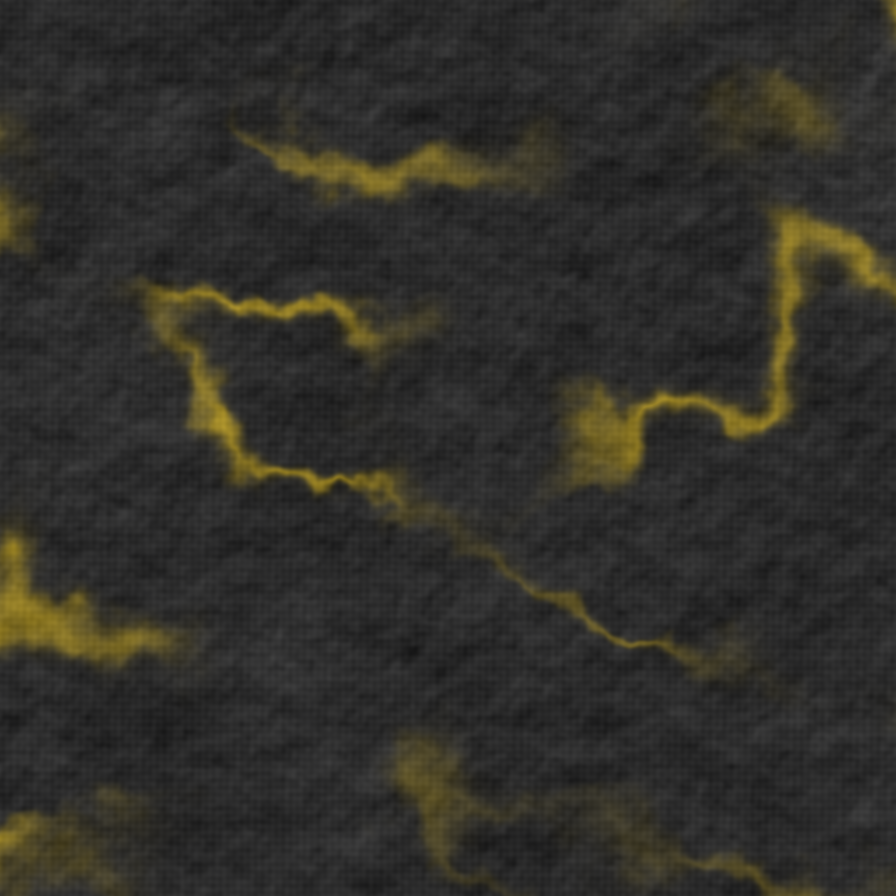
Write a Shadertoy shader that draws this texture.

```glsl
// Dark stone crossed by broken gold veins, under a fine woven grain.
// Veins follow one level of warped gradient noise; a second noise fades them
// and a third swells them into ragged blotches. The stone is relief-lit noise.

const vec3 STONE = vec3(0.166, 0.166, 0.167);
const vec3 GOLD = vec3(0.70, 0.59, 0.14);
const vec2 VEIN_DIRECTION = vec2(0.88, -0.475);
const vec2 VEIN_SCALE = vec2(1.9, 3.1);      // along and across the veins
const float VEIN_LEVEL = 0.06;
const float VEIN_WIDTH = 0.042;
const float BLOTCH_WIDTH = 0.15;
const float VEIN_STRENGTH = 0.78;
const float EDGE_SHARPNESS = 2.0;
const float WARP = 0.15;
const float RAGGEDNESS = 0.22;
const float RELIEF_SCALE = 15.0;
const float RELIEF_STEP = 0.005;
const float RELIEF_DEPTH = 0.34;
const float TONE_DEPTH = 0.045;
const float GRAIN_DEPTH = 0.035;
const float WEAVE_COUNT = 128.0;             // threads across the canvas
const float WEAVE_DEPTH = 0.0065;
const float TAU = 6.2831853;

vec2 hashGradient(vec2 cell) {
    vec2 h = vec2(dot(cell, vec2(127.1, 311.7)), dot(cell, vec2(269.5, 183.3)));
    return 2.0 * fract(sin(h) * 43758.5453) - 1.0;
}

// Gradient noise, centred on zero
float noise(vec2 p) {
    vec2 i = floor(p), f = fract(p);
    vec2 u = f * f * f * (f * (f * 6.0 - 15.0) + 10.0);
    float a = dot(hashGradient(i), f);
    float b = dot(hashGradient(i + vec2(1, 0)), f - vec2(1, 0));
    float c = dot(hashGradient(i + vec2(0, 1)), f - vec2(0, 1));
    float d = dot(hashGradient(i + vec2(1, 1)), f - vec2(1, 1));
    return mix(mix(a, b, u.x), mix(c, d, u.x), u.y);
}

float fbm(vec2 p, int octaves) {
    float sum = 0.0, amplitude = 0.5;
    for (int k = 0; k < octaves; k++) {
        sum += amplitude * noise(p);
        p = mat2(1.6, 1.2, -1.2, 1.6) * p + 17.3;
        amplitude *= 0.5;
    }
    return sum;
}

// Amount of gold, 0 to 1
float goldVeins(vec2 p) {
    vec2 warp = vec2(fbm(p * 8.0 + 3.1, 4), fbm(p * 8.0 + 41.7, 4));
    vec2 w = p + WARP * warp;
    vec2 across = vec2(-VEIN_DIRECTION.y, VEIN_DIRECTION.x);
    vec2 q = vec2(dot(w, VEIN_DIRECTION), dot(w, across)) * VEIN_SCALE;

    // Vein line, widened and roughened where it swells
    float field = noise(q + 5.2) + 0.3 * noise(q * 2.1 + 23.4) - VEIN_LEVEL;
    float swell = smoothstep(0.06, 0.36, noise(w * 4.2 + 61.3));
    float width = mix(VEIN_WIDTH, BLOTCH_WIDTH, swell);
    field = abs(field) + RAGGEDNESS * (0.15 + swell) * fbm(p * 15.0 + 29.4, 4);
    float profile = exp(-pow(max(field, 0.0) / width, EDGE_SHARPNESS));

    float presence = smoothstep(-0.13, 0.16, noise(w * 2.5 + 87.9));
    float mottle = 1.0 + (0.5 + 1.4 * swell) * fbm(p * 20.0 + 9.6, 3);
    return clamp(VEIN_STRENGTH * profile * presence * mottle, 0.0, 1.0);
}

// Brightness offset of the surface: chiselled relief, tone, grain and weave
float surfaceLight(vec2 p) {
    vec2 q = p + vec2(-0.5, 1.3) * RELIEF_STEP;
    float relief = fbm(p * RELIEF_SCALE, 4) - fbm(q * RELIEF_SCALE, 4);
    float tone = noise(p * 4.5 + 33.0) + 0.5 * noise(p * 11.0 + 71.0);
    float grain = noise(p * 42.0 + 12.0) + 0.6 * noise(p * 85.0 + 57.0);
    vec2 threads = cos(TAU * WEAVE_COUNT * p);
    return RELIEF_DEPTH * relief + TONE_DEPTH * tone + GRAIN_DEPTH * grain
         + WEAVE_DEPTH * (threads.x + threads.y);
}

void mainImage(out vec4 fragColor, in vec2 fragCoord) {
    vec2 p = fragCoord / iResolution.y;
    float gold = goldVeins(p);
    float light = surfaceLight(p);

    // Gold is stained into the stone, so both share the same relief
    vec3 color = mix(STONE, GOLD, gold);
    color += light * mix(vec3(1.0), vec3(1.5, 1.3, 0.6), gold);
    fragColor = vec4(clamp(color, 0.0, 1.0), 1.0);
}
```
